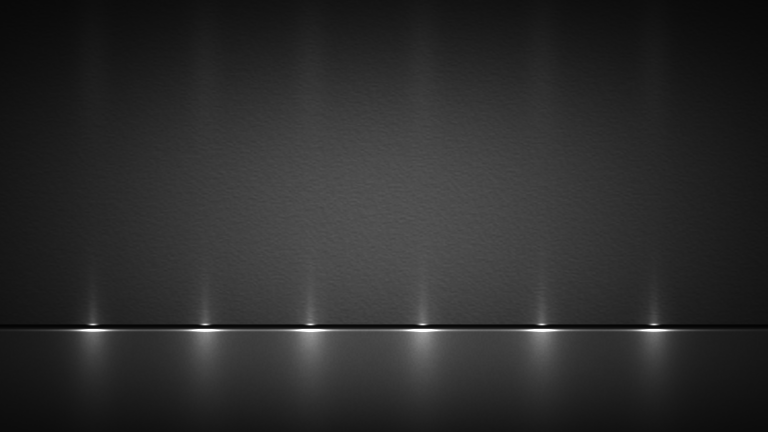
Reproduce this background procedurally as a WebGL 1 fragment shader.

```glsl
precision highp float;
// Dark textured wall above a glossy floor, lit by a row of six small floor lamps.
uniform vec2 u_resolution;

const float SEAM_TOP = 0.2490;
const float SEAM_BOTTOM = 0.2390;
const float STREAK_Y = 0.2353;
const float LAMP_Y = 0.2486;

float hash(vec2 p) {
  vec3 q = fract(vec3(p.xyx) * 0.1031);
  q += dot(q, q.yzx + 33.33);
  return fract((q.x + q.y) * q.z);
}

float noise(vec2 p) {
  vec2 cell = floor(p);
  vec2 f = fract(p);
  f = f * f * (3.0 - 2.0 * f);
  float low = mix(hash(cell), hash(cell + vec2(1.0, 0.0)), f.x);
  float high = mix(hash(cell + vec2(0.0, 1.0)), hash(cell + 1.0), f.x);
  return mix(low, high, f.y);
}

float gauss(float d, float width) {
  float t = d / width;
  return exp(-t * t);
}

// Fine slightly stretched relief, lit from above
float plaster(vec2 p) {
  vec2 q = p * vec2(125.0, 200.0);
  q.y += 1.2 * noise(p * 50.0);
  vec2 lift = vec2(0.2, 0.65);
  float coarse = noise(q) - noise(q + lift);
  float fine = noise(p * vec2(210.0, 270.0) + 17.0) - 0.5;
  return 0.6 * coarse + 0.35 * fine;
}

// Broad pool of light on the wall
float wallLight(vec2 uv) {
  float across = gauss(uv.x - 0.5, 0.415);
  float along = exp(-pow(abs(uv.y - 0.49) / 0.41, 2.4));
  return 0.022 + 0.288 * across * along;
}

float floorLight(vec2 uv) {
  float across = gauss(uv.x - 0.5, 0.43);
  float fade = smoothstep(-0.12, 0.25, uv.y);
  return 0.028 + 0.25 * across * fade;
}

// Lamps are evenly spaced, with the middle pair nudged left
float lampX(float i) {
  return 0.1211 + 0.1461 * i - 0.0091 * step(abs(i - 2.5), 0.6);
}

// Tapering plume near the lamp and a faint beam high on the wall
float wallBeam(vec2 d) {
  float rise = max(d.y, 0.0);
  float plume = 0.12 * exp(-rise / 0.05) * gauss(d.x, 0.010);
  float halo = 0.10 * exp(-rise / 0.06) * gauss(d.x, 0.034);
  float upper = 0.024 * gauss(d.y - 0.6, 0.16) * gauss(d.x, 0.036);
  return plume + halo + upper;
}

float floorGlow(vec2 d) {
  float drop = max(-d.y, 0.0);
  float core = 0.24 * exp(-drop / 0.05) * gauss(d.x, 0.026 + 0.1 * drop);
  float spread = 0.13 * exp(-drop / 0.09) * gauss(d.x, 0.06);
  return core + spread;
}

// Bright flat reflection along the floor edge
float streak(vec2 d) {
  float core = 0.72 * gauss(d.x, 0.032) * gauss(d.y, 0.0027);
  float tails = 0.42 * exp(-abs(d.x) / 0.06) * gauss(d.y, 0.0023);
  return core + tails;
}

float lampSpot(vec2 d) {
  vec2 t = d / vec2(0.0095, 0.0023);
  return 0.72 * exp(-dot(t, t));
}

void main() {
  vec2 uv = gl_FragCoord.xy / u_resolution;
  float aspect = u_resolution.x / u_resolution.y;
  vec2 p = vec2(uv.x * aspect, uv.y);
  float soft = 0.75 / u_resolution.y;

  // Sum the light of all lamps
  float beams = 0.0;
  float glows = 0.0;
  float sparks = 0.0;
  for (int i = 0; i < 6; i++) {
    float x = lampX(float(i)) * aspect;
    float strength = 0.8 + 0.2 * gauss(x / aspect - 0.5, 0.3);
    beams += strength * wallBeam(p - vec2(x, SEAM_TOP));
    glows += strength * floorGlow(p - vec2(x, STREAK_Y));
    sparks += streak(p - vec2(x, STREAK_Y)) + lampSpot(p - vec2(x, LAMP_Y));
  }

  // Surfaces, with the texture scaled by the light it receives
  float wall = (wallLight(uv) + beams) * (1.0 + 0.17 * plaster(p));
  float ground = floorLight(uv) + glows;
  ground *= 1.0 + 0.06 * (noise(p * 260.0) - 0.5);

  // Seam between floor and wall, darkest along its upper edge
  float depth = smoothstep(SEAM_BOTTOM, SEAM_TOP - 0.003, uv.y);
  float seam = mix(0.11, 0.03, depth) * (0.3 + 0.7 * gauss(uv.x - 0.5, 0.4));
  float shade = mix(ground, seam, smoothstep(-soft, soft, uv.y - SEAM_BOTTOM));
  shade = mix(shade, wall, smoothstep(-soft, soft, uv.y - SEAM_TOP));
  shade += 0.08 * gauss(uv.y - STREAK_Y, 0.0024) * gauss(uv.x - 0.5, 0.45) + sparks;

  gl_FragColor = vec4(vec3(clamp(shade, 0.0, 1.0)), 1.0);
}
```
